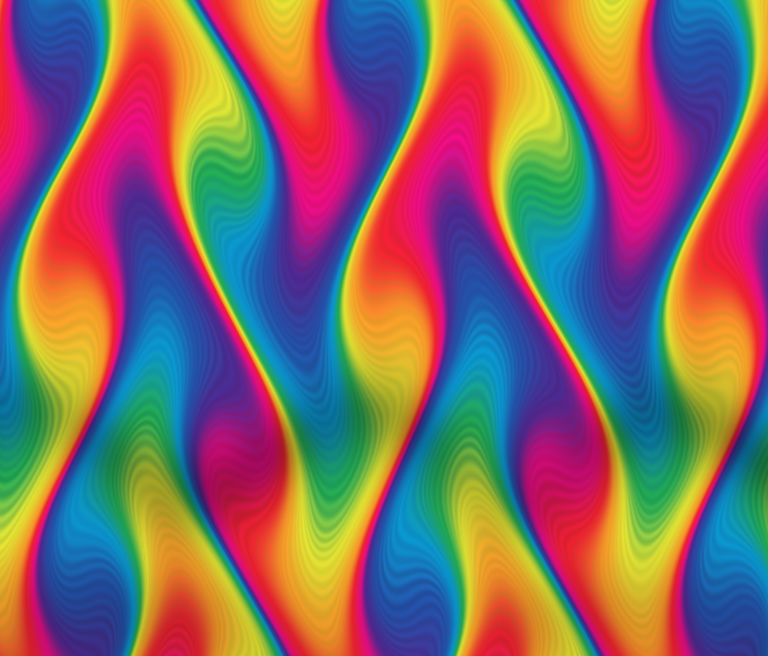
Reproduce this pattern procedurally as a Shadertoy shader.

```glsl
// Rainbow marbling: a vertical spectrum is stirred by staggered rows of
// counter-rotating vortices. Each point is traced back through the flow to
// find its hue; fine combed strands and soft folds of shade are added.

#define PERIOD       vec2(0.419, 0.366)  // vortex spacing, in canvas widths
#define CENTER       vec2(0.293, 0.225)  // a clockwise vortex, from the top left
#define SLANT        vec2(0.055, 0.035)  // lean of the columns and rows
#define SHEAR        7.2                 // vertical stirring
#define CURL         1.65                // sideways stirring
#define STEPS        32
#define HUE_OFFSET   0.38                // spectrum position at the vortex
#define STRANDS      44.0                // strands per spectrum cycle
#define STRAND_HUE   0.008
#define STRAND_SHADE 0.045
#define FOLD_SHADE   0.42

const float TAU = 6.2831853;

float hash(vec2 p) {
    vec3 q = fract(vec3(p.xyx) * 0.1031);
    q += dot(q, q.yzx + 33.33);
    return fract((q.x + q.y) * q.z);
}

float noise(vec2 p) {
    vec2 i = floor(p), f = fract(p);
    f = f * f * (3.0 - 2.0 * f);
    return mix(mix(hash(i), hash(i + vec2(1, 0)), f.x),
               mix(hash(i + vec2(0, 1)), hash(i + vec2(1, 1)), f.x), f.y);
}

// Cyclic palette, from purple through blue, green, yellow and red to magenta
vec3 spectrum(float t) {
    vec3 inks[8] = vec3[8](
        vec3(0.30, 0.16, 0.56), vec3(0.14, 0.31, 0.65),
        vec3(0.04, 0.58, 0.80), vec3(0.13, 0.66, 0.33),
        vec3(0.88, 0.88, 0.20), vec3(0.96, 0.62, 0.16),
        vec3(0.93, 0.13, 0.19), vec3(0.91, 0.05, 0.51));
    float s = fract(t) * 8.0;
    int i = int(s) % 8;
    float f = fract(s);
    return mix(inks[i], inks[(i + 1) % 8], mix(f, smoothstep(0.0, 1.0, f), 0.5));
}

// Follow the vortex flow backwards, in radians of the vortex lattice
vec2 unstir(vec2 a) {
    float dt = 1.0 / float(STEPS);
    for (int i = 0; i < STEPS; i++) {
        a.x += 0.5 * dt * CURL * sin(a.y);
        a.y -= dt * SHEAR * sin(a.x);
        a.x += 0.5 * dt * CURL * sin(a.y);
    }
    return a;
}

// Soft dark creases, mostly across the lower part of the canvas
float folds(vec2 p) {
    float crease = p.y - 0.59 + 0.05 * sin(p.x * 15.0 + 1.0);
    float band = exp(-crease * crease * 260.0);
    float hem = smoothstep(0.68, 0.86, p.y);
    float cloth = noise(p * vec2(6.0, 7.0) + 4.7);
    return band * (0.3 + 0.7 * cloth) + 0.6 * hem * cloth;
}

void mainImage(out vec4 fragColor, in vec2 fragCoord) {
    // Canvas widths, measured down from the top left
    vec2 p = vec2(fragCoord.x, iResolution.y - fragCoord.y) / iResolution.x;

    // Slanted lattice, with a slight drift so repeats differ
    vec2 lattice = p - SLANT * p.yx - CENTER + SLANT * CENTER.yx;
    lattice += 0.012 * (vec2(noise(p * 4.0), noise(p * 4.0 + 19.0)) - 0.5);
    vec2 source = unstir(lattice / PERIOD * TAU);
    float hue = HUE_OFFSET + source.y / (2.0 * TAU);

    // Combed strands along the colour bands, faded where too dense to resolve
    float strand = hue * STRANDS + 1.2 * noise(source * vec2(0.9, 1.3) + 40.0);
    float fade = 1.0 - smoothstep(0.15, 0.5, fwidth(strand));
    float depth = 0.35 + 0.9 * noise(source * vec2(1.1, 2.3) + 70.0);
    float ripple = sin(TAU * strand) * depth * fade;

    vec3 color = spectrum(hue + STRAND_HUE * ripple);
    color *= 1.0 + STRAND_SHADE * ripple;
    color *= 1.0 - FOLD_SHADE * folds(p);
    fragColor = vec4(clamp(color, 0.0, 1.0), 1.0);
}
```
